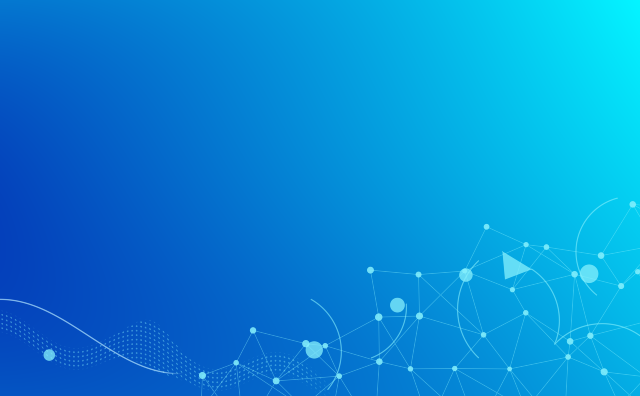
A Shadertoy shader for this background:

```glsl
// Blue to cyan gradient with a linked node network, thin arcs and a dotted wave.
// All lengths are in hundredths of the canvas width.

const float PI = 3.14159;
const float CELL = 7.0;
const vec3 INK = vec3(0.52, 0.94, 0.99);

vec2 hash2(vec2 p) {
    return fract(sin(vec2(dot(p, vec2(127.1, 311.7)), dot(p, vec2(269.5, 183.3)))) * 43758.5);
}

// Coverage of a shape from its signed distance
float fill(float d, float px) {
    return 1.0 - smoothstep(-0.6 * px, 0.6 * px, d);
}

float segmentDist(vec2 p, vec2 a, vec2 b) {
    vec2 ab = b - a;
    return length(p - a - ab * clamp(dot(p - a, ab) / dot(ab, ab), 0.0, 1.0));
}

float disc(vec2 p, vec2 c, float r, float px) {
    return fill(length(p - c) - r, px);
}

// Circular arc centred on direction mid, reaching span to both sides (degrees)
float arc(vec2 p, vec2 c, float r, float mid, float span, float px) {
    float m = radians(mid), s = radians(span);
    vec2 q = p - c;
    q = vec2(dot(q, vec2(cos(m), sin(m))), abs(dot(q, vec2(-sin(m), cos(m)))));
    float d = atan(q.y, q.x) < s ? abs(length(q) - r) : length(q - r * vec2(cos(s), sin(s)));
    return fill(d - 0.09, px);
}

// Half plane to the right of a to b
float sideDist(vec2 p, vec2 a, vec2 b) {
    vec2 e = normalize(b - a);
    return dot(p - a, vec2(-e.y, e.x));
}

// Clockwise triangle
float triangle(vec2 p, vec2 a, vec2 b, vec2 c, float px) {
    return fill(max(sideDist(p, a, b), max(sideDist(p, b, c), sideDist(p, c, a))), px);
}

// Diagonal light: a dark left side, brightening to the upper right
vec3 backdrop(vec2 uv) {
    float left = 0.25 + 0.57 * (uv.y - 0.38) * (uv.y - 0.38);
    float right = mix(0.68, 0.96, uv.y);
    float bend = 1.05 + 2.5 * (uv.y - 0.55) * (uv.y - 0.55);
    float g = mix(left, right, pow(uv.x, bend));
    return vec3(0.015, g, 0.635 + 0.385 * g);
}

vec2 nodeAt(vec2 id) {
    return (id + 0.12 + 0.76 * hash2(id)) * CELL;
}

// Nodes live under a slope that rises to the right
float present(vec2 n) {
    float top = min(7.0 + 0.5 * (n.x - 32.0), 27.0 + 0.14 * (n.x - 75.0));
    return step(31.0, n.x) * step(n.y, top);
}

float link(vec2 p, vec2 a, vec2 b, float px) {
    return present(a) * present(b) * fill(segmentDist(p, a, b) - 0.05, px);
}

// Jittered cells joined to their neighbours: x = links, y = nodes
vec2 network(vec2 p, float px) {
    vec2 home = floor(p / CELL), ink = vec2(0.0);
    for (int j = -1; j <= 1; j++)
    for (int i = -1; i <= 1; i++) {
        vec2 id = home + vec2(i, j);
        vec2 n = nodeAt(id), h = hash2(id + 37.0);
        float tilt = h.x < 0.5 ? 1.0 : -1.0;
        float lines = max(link(p, n, nodeAt(id + vec2(1, 0)), px),
                          link(p, n, nodeAt(id + vec2(0, 1)), px));
        lines = max(lines, link(p, n, nodeAt(id + vec2(1.0, tilt)), px));
        float dots = present(n) * disc(p, n, mix(0.36, 0.6, h.y), px);
        ink = max(ink, vec2(lines, dots));
    }
    return ink;
}

// Grid of dots bent along a sinking wave
float dottedWave(vec2 p, float px) {
    float y = p.y - (9.6 - 0.15 * p.x + 2.1 * cos(p.x * PI / 11.0));
    float swell = (p.x - 24.0) / 4.0;
    float halfBand = 1.8 + 2.2 * exp(-swell * swell);
    vec2 q = (fract(vec2(p.x, y) / 0.7) - 0.5) * 0.7;
    float band = 1.0 - smoothstep(halfBand - 0.4, halfBand, abs(y));
    return band * fill(length(q) - 0.13, px) * (1.0 - smoothstep(46.0, 53.0, p.x));
}

// Smooth strand falling from the left edge
float strand(vec2 p, float px) {
    float k = PI / 28.0;
    float slope = 5.8 * k * sin(p.x * k);
    float d = abs(p.y - 9.3 - 5.8 * cos(p.x * k)) / sqrt(1.0 + slope * slope);
    return fill(d - 0.1, px) * (1.0 - smoothstep(25.0, 29.0, p.x));
}

void mainImage(out vec4 fragColor, in vec2 fragCoord) {
    float px = 100.0 / iResolution.x;
    vec2 p = fragCoord * px;
    vec3 col = backdrop(fragCoord / iResolution.xy);

    // Wave and strand
    col = mix(col, INK, 0.4 * dottedWave(p, px));
    col = mix(col, vec3(0.7, 0.9, 1.0), 0.7 * strand(p, px));

    // Network
    vec2 net = network(p, px);
    col = mix(col, INK, 0.42 * net.x);

    // Arcs
    float arcs = arc(p, vec2(98.67, 22.53), 8.67, 168.0, 63.0, px);
    arcs = max(arcs, arc(p, vec2(43.94, 6.95), 9.39, 10.5, 49.5, px));
    arcs = max(arcs, arc(p, vec2(81.9, 13.55), 10.4, 180.0, 46.6, px));
    arcs = max(arcs, arc(p, vec2(77.8, 11.8), 9.6, 17.0, 39.6, px));
    arcs = max(arcs, arc(p, vec2(94.1, 1.1), 10.2, 95.6, 41.0, px));
    arcs = max(arcs, arc(p, vec2(55.0, 13.9), 8.5, -33.0, 36.0, px));
    col = mix(col, INK, 0.6 * arcs);

    // Large discs and facets
    float solid = disc(p, vec2(7.7, 6.4), 0.9, px);
    solid = max(solid, disc(p, vec2(49.1, 7.2), 1.35, px));
    solid = max(solid, disc(p, vec2(62.1, 14.2), 1.15, px));
    solid = max(solid, disc(p, vec2(72.8, 18.9), 1.05, px));
    solid = max(solid, disc(p, vec2(92.05, 19.1), 1.45, px));
    solid = max(solid, triangle(p, vec2(78.5, 22.6), vec2(83.1, 19.8), vec2(78.9, 18.2), px));
    col = mix(col, INK, 0.75 * solid);

    col = mix(col, INK, 0.85 * net.y);
    fragColor = vec4(col, 1.0);
}
```
